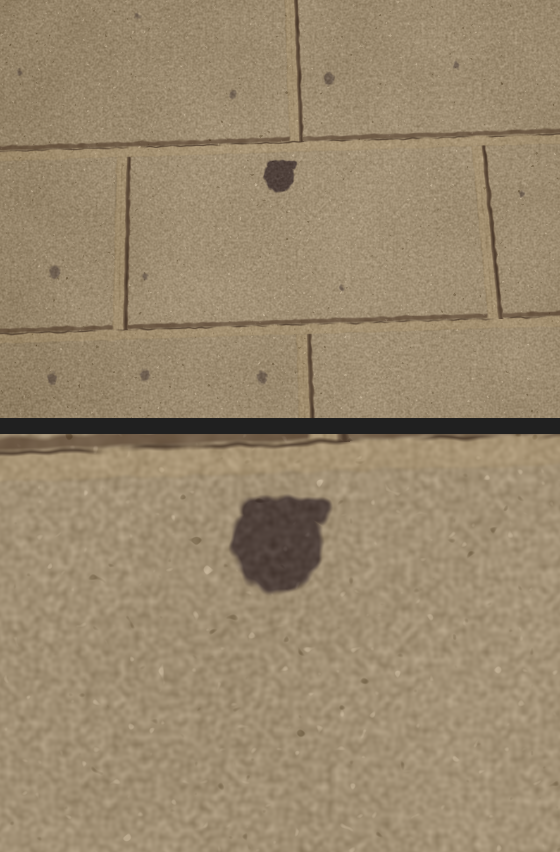
Top: the whole. Bottom: its middle third, enlarged.
A Shadertoy shader for this texture:

```glsl
// Weathered sandy paving slabs in running bond, with bevelled joints and a dark stain.

const float ROW_HEIGHT = 0.326;      // slab height, in canvas widths
const float SLAB_LENGTH = 0.653;
const float FIRST_JOINT = 0.150;     // height of the lower bed joint at the left edge
const float ROW_SLOPE = 0.031;
const float AXIS_X = 0.33;           // column that stays upright in perspective
const float SPREAD = 0.18;           // widening towards the viewer
const float EVEN_SHIFT = 0.550;
const float ODD_SHIFT = 0.215;
const float BEVEL = 0.017;
const float SIDE_BEVEL = 0.022;
const float GRAIN = 0.105;
const float SPOT_CELL = 0.17;
const vec2 STAIN_POS = vec2(0.498, 0.433);
const vec2 LIGHT_POS = vec2(0.62, 0.37);

const vec3 STONE = vec3(0.630, 0.562, 0.455);
const vec3 SAND = vec3(0.660, 0.580, 0.450);
const vec3 SHADE = vec3(0.390, 0.310, 0.235);
const vec3 CRACK = vec3(0.265, 0.200, 0.150);
const vec3 STAIN = vec3(0.300, 0.245, 0.225);

vec2 hash2(vec2 p) {
    p = vec2(dot(p, vec2(127.1, 311.7)), dot(p, vec2(269.5, 183.3)));
    return fract(sin(p) * 43758.545);
}

// Gradient noise, roughly -0.7 to 0.7
float corner(vec2 cell, vec2 f, vec2 o) {
    return dot(hash2(cell + o) * 2.0 - 1.0, f - o);
}

float noise(vec2 p) {
    vec2 i = floor(p), f = p - i;
    vec2 s = f * f * f * (f * (f * 6.0 - 15.0) + 10.0);
    float low = mix(corner(i, f, vec2(0, 0)), corner(i, f, vec2(1, 0)), s.x);
    float high = mix(corner(i, f, vec2(0, 1)), corner(i, f, vec2(1, 1)), s.x);
    return mix(low, high, s.y);
}

// Soft-edged strip between two positions
float strip(float x, float a, float b, float soft) {
    return smoothstep(a - soft, a + soft, x) * (1.0 - smoothstep(b - soft, b + soft, x));
}

// Blob with a flat top and a lip to the right
float stainDistance(vec2 q) {
    float body = max(length(q * vec2(1.0, 0.88)) - 0.026, q.y - 0.022);
    vec2 lip = q - vec2(clamp(q.x, -0.015, 0.025), 0.019);
    return min(body, length(lip) - 0.007);
}

// Small faint spots, at most one in each cell
float spots(vec2 p, float soft) {
    vec2 cell = floor(p / SPOT_CELL);
    vec2 place = hash2(cell + 3.7), pick = hash2(cell + 19.3);
    vec2 q = p - (cell + 0.2 + 0.6 * place) * SPOT_CELL;
    float radius = mix(0.003, 0.009, pick.y * pick.y);
    float d = length(q * vec2(1.0, 0.8)) - radius + 0.004 * noise(p * 160.0);
    return step(pick.x, 0.4) * (1.0 - smoothstep(-soft, soft + 0.002, d));
}

void mainImage(out vec4 fragColor, in vec2 fragCoord) {
    vec2 p = fragCoord / iResolution.x;
    float px = 1.0 / iResolution.x;
    float soft = max(px, 0.0015);

    // Slab coordinates, with slightly crooked edges
    vec2 wobble = vec2(noise(p * 38.0), noise(p * 38.0 + 50.0)) * 0.0022;
    vec2 w = p + wobble;
    float v = (w.y - FIRST_JOINT - ROW_SLOPE * w.x) / ROW_HEIGHT;
    float row = floor(v);
    float above = fract(v) * ROW_HEIGHT;
    float below = ROW_HEIGHT - above;
    float bed = above < below ? above : -below;
    float u = (w.x - AXIS_X) / (1.0 + SPREAD * (0.32 - w.y));
    u -= mix(EVEN_SHIFT, ODD_SHIFT, mod(row, 2.0));
    float slab = floor(u / SLAB_LENGTH + 0.5);
    float side = u - slab * SLAB_LENGTH;

    // Stone: uneven light, blotches, grain, pale flecks and pits
    float fine = noise(p * 235.0);
    float coarse = noise(p * 120.0 + 9.0);
    float blotch = noise(p * 7.0) + 0.5 * noise(p * 19.0);
    vec2 away = p - LIGHT_POS;
    float tone = GRAIN * fine + 0.07 * coarse + 0.035 * blotch - 0.12 * dot(away, away);
    float slabId = floor(u / SLAB_LENGTH);
    tone += 0.014 * (hash2(vec2(slabId, row)).x - 0.5);
    tone += 0.10 * smoothstep(0.36, 0.55, noise(p * 150.0 + 31.0));
    tone -= 0.12 * smoothstep(0.38, 0.55, noise(p * 130.0 + 77.0));
    vec3 color = STONE + tone;

    // Sandy bevels under the bed joints and left of the upright joints
    float ragged = 0.003 * noise(p * 70.0 + 13.0);
    float inRow = smoothstep(BEVEL - soft, BEVEL + soft, below);
    float bedBevel = strip(bed, -BEVEL + ragged, 0.001, soft);
    float sideBevel = strip(side, -SIDE_BEVEL + ragged, -0.003, soft) * inRow;
    vec3 sand = SAND + 0.7 * tone + 0.05 * noise(p * 90.0 + 5.0);
    color = mix(color, sand, 0.75 * max(bedBevel, sideBevel));

    // Faint grooves along the bevels
    float groove = strip(side, -SIDE_BEVEL - 0.001, -SIDE_BEVEL + 0.002, soft) * inRow;
    groove += strip(side, -0.013, -0.011, soft) * inRow;
    groove += 0.5 * strip(bed, -BEVEL - 0.001, -BEVEL + 0.001, soft);
    color -= 0.055 * groove * (0.7 + noise(p * 30.0));

    // Shaded joint walls, worn and partly filled with sand
    float wear = 0.86 + 0.35 * noise(p * 45.0 + 21.0) + 0.25 * fine;
    float bedShade = strip(bed, 0.002, 0.0095 + ragged, soft * 1.2) * (1.0 - sideBevel);
    float sideShade = strip(side, -0.0035, 0.004 + ragged, soft) * inRow;
    float shade = max(bedShade * 0.92, sideShade);
    color = mix(color, SHADE + 0.5 * tone, clamp(shade * wear, 0.0, 1.0));

    // Thin broken cracks
    float broken = smoothstep(-0.22, 0.15, noise(p * 24.0 + 41.0));
    float bedCrack = strip(bed, -0.001 + ragged, 0.0015 + ragged, soft) * broken;
    float sideCrack = strip(side, -0.001, 0.0025 + ragged, soft) * inRow;
    color = mix(color, CRACK, 0.8 * max(bedCrack, sideCrack * (0.55 + 0.45 * broken)));

    // Spots and the large stain
    color = mix(color, STAIN + 0.5 * tone, 0.55 * spots(p, soft));
    float stain = stainDistance(p - STAIN_POS) + 0.004 * noise(p * 110.0);
    float cover = 1.0 - smoothstep(-soft, soft + 0.001, stain);
    color = mix(color, STAIN + 0.6 * tone, 0.95 * cover);

    fragColor = vec4(clamp(color, 0.0, 1.0), 1.0);
}
```
